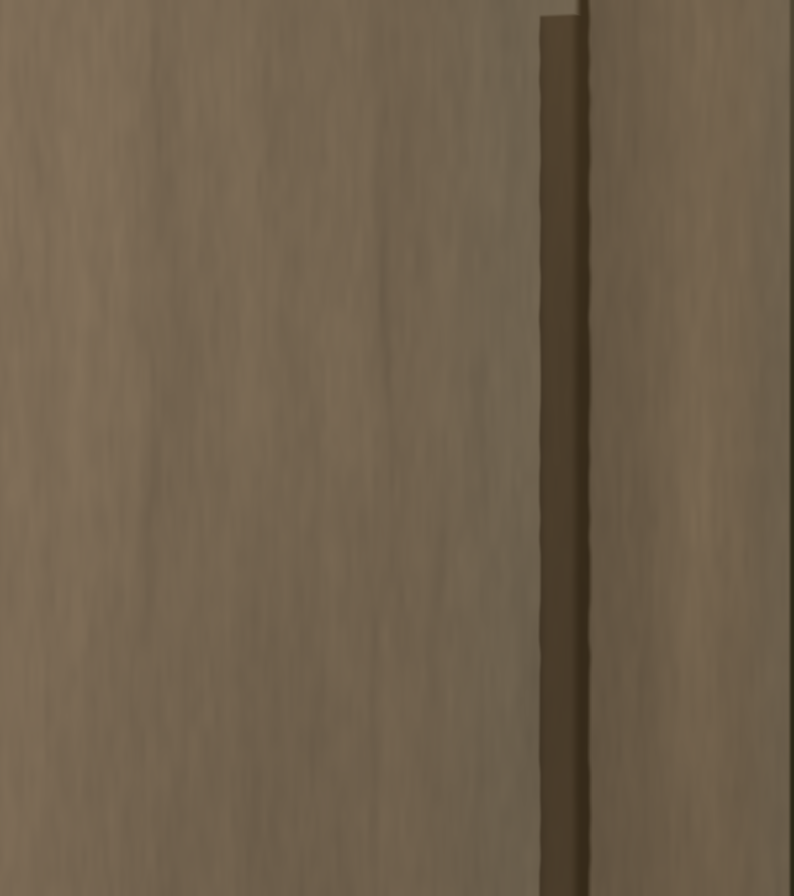
Give the GLSL for this texture, as a WebGL 1 fragment shader.

```glsl
precision highp float;
// Brown wood panels with vertical grain, split by a shadowed recessed groove.
uniform vec2 u_resolution;

const vec3 WOOD_LIGHT = vec3(0.495, 0.425, 0.340);
const vec3 WOOD_MID = vec3(0.447, 0.386, 0.307);
const vec3 WOOD_GREY = vec3(0.435, 0.385, 0.310);
const vec3 WOOD_RIGHT = vec3(0.418, 0.358, 0.280);
const vec3 GROOVE_FACE = vec3(0.292, 0.238, 0.168);
const vec3 GROOVE_DEEP = vec3(0.215, 0.168, 0.102);
const vec3 EDGE_DARK = vec3(0.170, 0.155, 0.090);
const float GROOVE_LEFT = 0.680;
const float GROOVE_FOLD = 0.724;
const float GROOVE_RIGHT = 0.743;
const float GROOVE_TOP = 0.982;
const float GRAIN_STRENGTH = 0.125;
const float PORE_STRENGTH = 0.065;
const float SOFT = 0.0025;

float hash(vec2 p) {
  return fract(sin(dot(p, vec2(127.1, 311.7))) * 43758.5453);
}

float noise(vec2 p) {
  vec2 i = floor(p);
  vec2 f = fract(p);
  f = f * f * (3.0 - 2.0 * f);
  return mix(mix(hash(i), hash(i + vec2(1.0, 0.0)), f.x),
             mix(hash(i + vec2(0.0, 1.0)), hash(i + vec2(1.0, 1.0)), f.x), f.y);
}

// Layers of long vertical fibres, centred on zero.
float woodGrain(vec2 p) {
  float sum = 0.0;
  float weight = 0.40;
  vec2 scale = vec2(14.0, 1.5);
  p.x += 0.012 * (noise(p * vec2(5.0, 3.0)) - 0.5);
  for (int i = 0; i < 4; i++) {
    sum += weight * (noise(p * scale + float(i) * 17.3) - 0.5);
    scale *= vec2(2.0, 2.1);
    weight *= 0.78;
  }
  return sum;
}

// Short fine pores that lie along the fibres.
float pores(vec2 p) {
  return noise(p * vec2(150.0, 24.0) + 5.0) * 0.6
       + noise(p * vec2(95.0, 45.0) + 31.0) * 0.4 - 0.5;
}

// One soft, slightly leaning streak that fades at both ends.
float streak(vec2 p, vec2 centre, float halfLength, float width, float lean) {
  vec2 d = p - centre;
  d.x += lean * d.y;
  vec2 q = d / vec2(width, halfLength);
  return exp(-dot(q, q));
}

float step01(float edge, float x) {
  return smoothstep(edge - SOFT, edge + SOFT, x);
}

vec3 leftPanel(vec2 p) {
  vec3 c = mix(WOOD_LIGHT, WOOD_MID, smoothstep(-0.05, 0.40, p.x));
  c = mix(c, WOOD_GREY, smoothstep(0.50, 0.66, p.x));
  c *= 0.97 + 0.05 * smoothstep(0.0, 0.8, p.y);
  float dark = streak(p, vec2(0.485, 0.66), 0.17, 0.007, 0.05);
  dark += 0.7 * streak(p, vec2(0.555, 0.40), 0.16, 0.010, -0.06);
  dark += 0.6 * streak(p, vec2(0.470, 0.20), 0.18, 0.007, 0.0);
  dark += 0.6 * streak(p, vec2(0.190, 0.43), 0.12, 0.010, -0.07);
  dark += 0.5 * streak(p, vec2(0.200, 0.84), 0.14, 0.012, 0.04);
  return c * (1.0 - 0.07 * dark);
}

vec3 rightPanel(vec2 p) {
  float across = (p.x - GROOVE_RIGHT) / (1.0 - GROOVE_RIGHT);
  vec3 c = WOOD_RIGHT * (0.94 + 0.10 * smoothstep(0.0, 0.55, across));
  c = mix(c, WOOD_GREY * 0.96, 0.7 * smoothstep(0.70, 0.95, across));
  c *= 1.0 + 0.06 * streak(p, vec2(0.885, 0.42), 0.30, 0.030, 0.0);
  return c * (0.98 + 0.04 * p.y);
}

vec3 groove(vec2 p) {
  vec3 c = mix(GROOVE_FACE, GROOVE_DEEP, smoothstep(GROOVE_FOLD - 0.008, GROOVE_FOLD + 0.009, p.x));
  c *= 1.0 + 0.10 * smoothstep(0.55, 1.0, p.y);
  c *= 1.0 - 0.10 * streak(p, vec2(GROOVE_LEFT, 0.5), 2.0, 0.006, 0.0);
  return c;
}

void main() {
  vec2 uv = gl_FragCoord.xy / u_resolution;

  // Panels and their shared grain
  float onRight = step01(GROOVE_RIGHT, uv.x);
  vec3 color = mix(leftPanel(uv), rightPanel(uv), onRight);
  float relief = GRAIN_STRENGTH * woodGrain(uv + onRight * vec2(3.0, 1.0));
  relief += PORE_STRENGTH * pores(uv);
  color *= 1.0 + relief;

  // Recess: its face ends below the top, the deep seam runs on
  float wobble = 0.002 * (noise(vec2(uv.y * 45.0, 2.0)) - 0.5);
  float topEdge = GROOVE_TOP + 0.04 * (uv.x - GROOVE_LEFT);
  float face = step01(GROOVE_LEFT + wobble, uv.x) * (1.0 - step01(topEdge, uv.y));
  float seam = smoothstep(GROOVE_FOLD - 0.003, GROOVE_FOLD + 0.010, uv.x);
  float recess = max(face, seam) * (1.0 - smoothstep(-0.004, 0.004, uv.x - GROOVE_RIGHT - wobble));
  color = mix(color, groove(uv) * (1.0 + 0.6 * relief), recess);

  // Thin dark gap along the right border
  float gap = smoothstep(0.992, 0.998, uv.x) * (1.0 - 0.5 * smoothstep(0.55, 0.95, uv.y));
  color = mix(color, EDGE_DARK, gap);

  gl_FragColor = vec4(color, 1.0);
}
```
